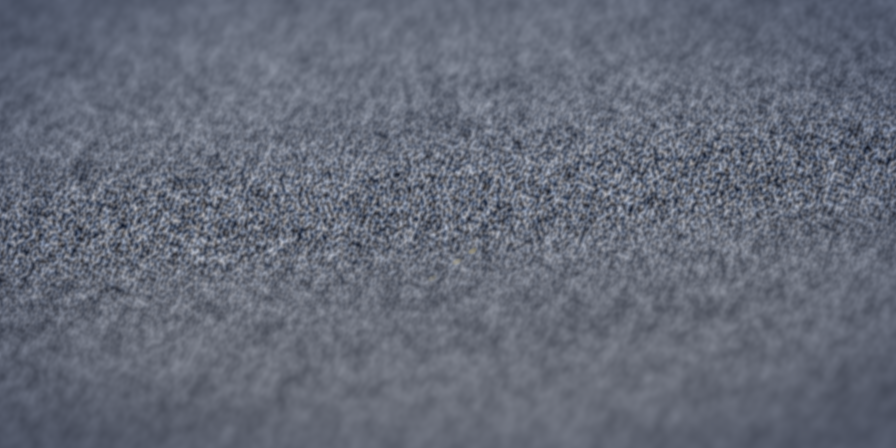
A Shadertoy shader for this texture:

```glsl
// Blue-grey napped fabric seen at a low angle, sharp only along a tilted focus band.

const vec3 CLOTH_FAR  = vec3(0.425, 0.450, 0.505);
const vec3 CLOTH_NEAR = vec3(0.415, 0.432, 0.475);
const vec3 CORNER_TINT = vec3(0.70, 0.73, 0.80);
const vec3 WARM_FRINGE = vec3(0.06, 0.01, -0.06);
const vec3 FLECK_GOLD = vec3(0.58, 0.55, 0.44);
const int OCTAVES = 5;
const int FLECKS = 3;

// Random unit gradient for a lattice point
vec2 gradientAt(vec2 cell) {
    uvec2 q = uvec2(ivec2(cell)) * uvec2(1597334673u, 3812015801u);
    uint h = (q.x ^ q.y) * 1597334673u;
    h = (h ^ (h >> 15)) * 2246822519u;
    h ^= h >> 13;
    float angle = 6.28319 * float(h & 65535u) / 65536.0;
    return vec2(cos(angle), sin(angle));
}

float gradientNoise(vec2 p) {
    vec2 i = floor(p);
    vec2 f = p - i;
    vec2 u = f * f * f * (f * (f * 6.0 - 15.0) + 10.0);
    vec2 e = vec2(1.0, 0.0);
    float a = dot(gradientAt(i), f);
    float b = dot(gradientAt(i + e.xy), f - e.xy);
    float c = dot(gradientAt(i + e.yx), f - e.yx);
    float d = dot(gradientAt(i + e.xx), f - e.xx);
    return mix(mix(a, b, u.x), mix(c, d, u.x), u.y);
}

vec2 rotate(vec2 p, float angle) {
    float c = cos(angle), s = sin(angle);
    return vec2(c * p.x - s * p.y, s * p.x + c * p.y);
}

// Signed height above the plane of focus
float focusOffset(vec2 p) {
    return p.y - (0.47 + 0.085 * p.x);
}

// Blur radius grows away from the focus band
float defocus(float offset) {
    float away = max(abs(offset) - 0.05, 0.0);
    return 0.0025 + 0.055 * away;
}

// Octaves of pile; each fades once the blur outgrows its grains
float pile(vec2 p, float blur) {
    float sum = 0.0;
    float freq = 112.0;
    for (int k = 0; k < OCTAVES; k++) {
        float kept = exp(-freq * freq * blur * blur);
        float amplitude = 0.02 + 0.0027 * freq;
        vec2 q = rotate(p, 0.35 + 0.12 * float(k)) * vec2(1.1, 0.9);
        sum += amplitude * kept * gradientNoise(q * freq + 17.3 * float(k));
        freq *= 0.6;
    }
    return sum;
}

// Broad uneven shading, stretched along the surface
float mottling(vec2 p) {
    vec2 q = rotate(p, -0.08);
    return 0.035 * gradientNoise(q * vec2(1.6, 5.0) + 4.7)
         + 0.030 * gradientNoise(q * vec2(6.0, 13.0) + 31.0);
}

// Small fibres caught in the pile, in a slanting row
float flecks(vec2 p, float pixel) {
    float cover = 0.0;
    for (int k = 0; k < FLECKS; k++) {
        float t = float(k);
        vec2 center = vec2(1.055, 0.44) - vec2(0.025, 0.017) * t * (1.0 + 0.4 * t);
        vec2 d = rotate(p - center, -0.5) * vec2(0.55, 1.0);
        cover += (0.65 - 0.17 * t) * (1.0 - smoothstep(0.002, 0.006 + pixel, length(d)));
    }
    return min(cover, 1.0);
}

float vignette(vec2 uv) {
    vec2 q = uv * 2.0 - 1.0;
    return smoothstep(0.65, 1.45, length(q * vec2(1.0, 0.9)));
}

void mainImage(out vec4 fragColor, in vec2 fragCoord) {
    vec2 uv = fragCoord / iResolution.xy;
    vec2 p = fragCoord / iResolution.y;
    float pixel = 1.0 / iResolution.y;

    // Depth of field, limited by the pixel size
    float offset = focusOffset(p);
    float blur = length(vec2(defocus(offset), 0.35 * pixel));
    float sharpness = exp(-offset * offset * 55.0);

    // Cloth tone with grain and faint colour fringes
    vec3 color = mix(CLOTH_NEAR, CLOTH_FAR, smoothstep(0.1, 0.9, uv.y));
    color += mottling(p) - 0.025 * sharpness;
    color += pile(p, blur);
    color += WARM_FRINGE * sharpness * gradientNoise(p * 78.0 + 53.0);

    color = mix(color, FLECK_GOLD, flecks(p, pixel));
    color *= mix(vec3(1.0), CORNER_TINT, vignette(uv));
    fragColor = vec4(clamp(color, 0.0, 1.0), 1.0);
}
```
